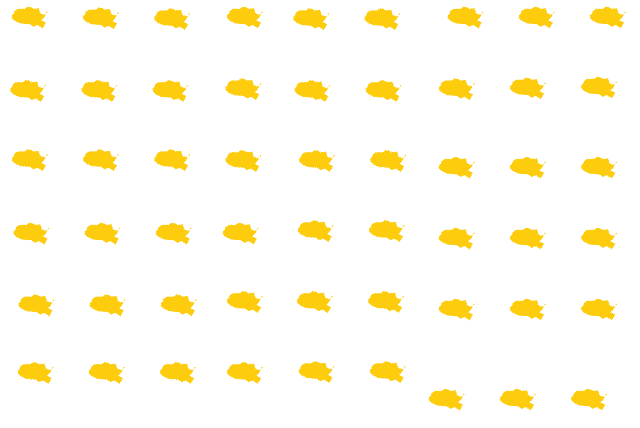
Reproduce this pattern procedurally as a Shadertoy shader.

```glsl
// Nine by six ragged yellow patches on white, in a hand-placed grid.
// Each cell measures the distance to one tilted polygon, roughened by sines;
// groups of columns shift together, differently in every row.

#define SHEET vec2(768.0, 513.0)   // layout units across and down
#define PITCH vec2(85.4, 86.0)     // spacing of the repeats
#define FIRST vec2(35.0, 21.0)     // centre of the top left patch
#define COUNT vec2(9.0, 6.0)       // repeats across and down
#define RAGGED 0.45                // edge roughness
#define YELLOW vec3(0.99, 0.80, 0.05)
#define PAPER vec3(1.0)

// Patch outline around its centre, y up
const int CORNERS = 20;
const vec2 OUTLINE[CORNERS] = vec2[](
    vec2(-21.0, 0.0), vec2(-17.0, 8.5), vec2(-13.0, 10.5), vec2(-5.0, 10.5),
    vec2(-2.0, 13.0), vec2(3.0, 12.0), vec2(5.0, 10.5), vec2(11.5, 11.0),
    vec2(13.0, 5.5), vec2(17.0, 3.5), vec2(20.0, 4.0), vec2(17.5, -0.5),
    vec2(14.5, -3.5), vec2(20.0, -6.0), vec2(16.0, -13.0), vec2(10.0, -9.0),
    vec2(5.0, -11.0), vec2(1.0, -8.0), vec2(-11.0, -7.0), vec2(-17.0, -4.0));

// Shifts per row for the four column groups, y down
const vec4 SHIFT_X[6] = vec4[](
    vec4(0, 2, -4, 10.6), vec4(-2, 0, -2.5, 0), vec4(0, 0, 3, 0),
    vec4(2, -3, 1.5, 0), vec4(8, 2, 0.5, 0), vec4(7, 2, 2.5, -12));
const vec4 SHIFT_Y[6] = vec4[](
    vec4(1, 0, 2, 0), vec4(2, 0, 2, -1), vec4(-1, 0, 0, 8),
    vec4(1, 1, -2, 7), vec4(1, -3, -3, 6), vec4(-4, -4, -5, 28));

// Signed distance to the closed outline
float outlineDistance(vec2 p) {
    float nearest = 1e6;
    float side = 1.0;
    vec2 b = OUTLINE[CORNERS - 1];
    for (int i = 0; i < CORNERS; i++) {
        vec2 a = OUTLINE[i];
        vec2 edge = b - a;
        vec2 w = p - a;
        vec2 away = w - edge * clamp(dot(w, edge) / dot(edge, edge), 0.0, 1.0);
        nearest = min(nearest, dot(away, away));
        bvec3 crossing = bvec3(p.y >= a.y, p.y < b.y, edge.x * w.y > edge.y * w.x);
        if (all(crossing) || all(not(crossing))) side = -side;
        b = a;
    }
    return side * sqrt(nearest);
}

// Patch with a nibbled edge and a loose speck at each tip
float patchDistance(vec2 p) {
    float nibble = sin(p.x * 2.1 + sin(p.y * 1.3)) * sin(p.y * 2.3 + 0.7);
    float body = outlineDistance(p) + RAGGED * nibble;
    float specks = min(length(p - vec2(21.2, 6.2)), length(p - vec2(-20.0, 2.6))) - 0.8;
    return min(body, specks);
}

// Displacement of a repeat from the even grid
vec2 cellShift(vec2 cell) {
    int row = int(cell.y);
    int group = cell.x < 3.0 ? 0 : cell.x < 4.0 ? 1 : cell.x < 6.0 ? 2 : 3;
    vec2 shift = vec2(SHIFT_X[row][group], SHIFT_Y[row][group]);
    // Two runs of three drift slightly in height
    if (row == 0 && group == 0) shift.y += cell.x - 1.0;
    if (row == 1 && group == 3) shift.y -= cell.x - 7.0;
    return shift;
}

void mainImage(out vec4 fragColor, in vec2 fragCoord) {
    vec2 uv = fragCoord / iResolution.xy;
    vec2 p = vec2(uv.x, 1.0 - uv.y) * SHEET;
    float pixel = SHEET.x / iResolution.x;

    vec2 cell = clamp(floor(p / PITCH), vec2(0.0), COUNT - 1.0);
    vec2 local = p - FIRST - cell * PITCH - cellShift(cell);
    local.y = -local.y;

    float ink = 1.0 - smoothstep(-0.5 * pixel, 0.5 * pixel, patchDistance(local));
    fragColor = vec4(mix(PAPER, YELLOW, ink), 1.0);
}
```
